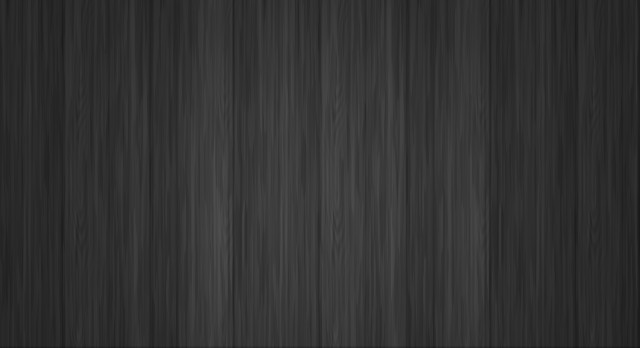
Write a WebGL 1 fragment shader that draws this texture.

```glsl
precision highp float;

uniform vec2 u_resolution;

#define TILE_WIDTH 0.401
#define GLOW_CENTRE vec2(0.495, 0.42)
#define GLOW_SPREAD 0.43
#define BASE_TONE 0.144
#define GLOW_TONE 0.105
#define FIBRE_CONTRAST 0.4
#define PORE_CONTRAST 0.15
#define FIGURE_CONTRAST 0.08
#define SEAM_DEPTH 0.24

const float TAU = 6.2831853;

float hash(vec2 p) {
    vec3 q = fract(p.xyx * vec3(0.1031, 0.103, 0.0973));
    q += dot(q, q.yzx + 33.33);
    return fract((q.x + q.y) * q.z);
}

// Cellular tone in -0.5..0.5, repeating every "columns" cells in x
float fibre(vec2 p, float columns) {
    vec2 cell = floor(p);
    float total = 0.0;
    float weights = 0.0;
    for (int j = -1; j <= 1; j++) {
        for (int i = -1; i <= 1; i++) {
            vec2 id = cell + vec2(float(i), float(j));
            vec2 key = vec2(mod(id.x, columns), id.y + 40.0);
            vec2 site = id + vec2(hash(key + 7.3), hash(key + 19.7));
            vec2 away = p - site;
            float weight = exp(-14.0 * dot(away, away));
            total += weight * hash(key);
            weights += weight;
        }
    }
    return total / max(weights, 0.000001) - 0.5;
}

// Soft stripe on the repeating tile
float stripe(float t, float centre, float width) {
    float d = abs(fract(t - centre + 0.5) - 0.5) / width;
    return exp(-d * d);
}

// Continuous dark pore lines at irregular positions and depths
float pores(float t, float columns) {
    float x = t * columns;
    float id = mod(floor(x), columns);
    float centre = 0.3 + 0.4 * hash(vec2(id, 3.0));
    float d = (fract(x) - centre) / 0.24;
    float depth = hash(vec2(id, 31.0));
    return depth * depth * exp(-d * d);
}

// Nested pointed rings following a wavering heartwood line
float figure(float t, float y, float centre, float width) {
    float waver = 0.009 * sin(y * 9.0 + centre * 8.0) + 0.004 * sin(y * 23.0);
    float dx = fract(t - centre + waver + 0.5) - 0.5;
    float rings = 13.0 * y - 72.0 * sqrt(dx * dx + 0.00003);
    rings += 0.5 * sin(y * 17.0 + dx * 60.0);
    float patches = 0.6 + 0.4 * sin(y * 18.0 + 2.1);
    return sin(TAU * rings) * stripe(t + waver, centre, width) * patches;
}

// Broad light and dark boards inside one tile
float boards(float t) {
    float tone = 0.13 * stripe(t, 0.84, 0.06) + 0.08 * stripe(t, 0.31, 0.035);
    tone += 0.13 * stripe(t, 0.52, 0.013) + 0.05 * stripe(t, 0.09, 0.04);
    tone -= 0.07 * stripe(t, 0.63, 0.07) + 0.07 * stripe(t, 0.95, 0.03);
    return tone - 0.04 * stripe(t, 0.2, 0.04);
}

float seams(float t) {
    float lines = stripe(t, 0.91, 0.005) + 0.8 * stripe(t, 0.243, 0.004);
    lines += 0.7 * stripe(t, 0.425, 0.004) + 0.8 * stripe(t, 0.585, 0.004);
    return lines + 0.6 * stripe(t, 0.163, 0.004) + 0.5 * stripe(t, 0.69, 0.004);
}

void main() {
    vec2 uv = gl_FragCoord.xy / u_resolution;
    float aspect = u_resolution.x / u_resolution.y;
    float t = fract(uv.x / TILE_WIDTH);
    float y = uv.y;

    // Gentle bending of the long fibres
    float bend = 0.0012 * sin(y * 11.0 + t * TAU * 3.0);
    bend += 0.0008 * sin(y * 27.0 + t * TAU * 7.0);
    float grainX = fract(t + bend);

    // Fibres from medium streaks to fine flecks
    float grain = 0.16 * fibre(vec2(grainX * 31.0, y * 0.8), 31.0);
    grain += 0.42 * fibre(vec2(grainX * 79.0, y * 1.9 + 5.0), 79.0);
    grain += 0.5 * fibre(vec2(grainX * 127.0, y * 7.0 + 11.0), 127.0);

    float straightX = fract(t + 0.3 * bend);
    float poreLines = pores(straightX, 61.0) + 0.6 * pores(straightX, 43.0);
    float rings = figure(t, y, 0.31, 0.035) + 0.7 * figure(t, y, 0.877, 0.03);

    // Central light over dark stain
    vec2 fromGlow = (uv - GLOW_CENTRE) * vec2(aspect, 1.0);
    float light = BASE_TONE + GLOW_TONE * exp(-dot(fromGlow, fromGlow) / GLOW_SPREAD);

    float wood = 1.03 + boards(t) + FIBRE_CONTRAST * grain;
    wood += FIGURE_CONTRAST * rings;
    wood -= PORE_CONTRAST * poreLines + SEAM_DEPTH * seams(straightX);
    float tone = light * wood;

    // Thin worn border at right and shaded lower rim
    float border = (uv.x - 0.9945) / 0.0015;
    tone += 0.03 * exp(-border * border);
    tone *= 1.0 - 0.3 * smoothstep(0.995, 0.999, uv.x);
    tone *= 1.0 - 0.2 * (1.0 - smoothstep(0.0, 0.008, y));

    gl_FragColor = vec4(vec3(clamp(tone, 0.0, 1.0)), 1.0);
}
```
